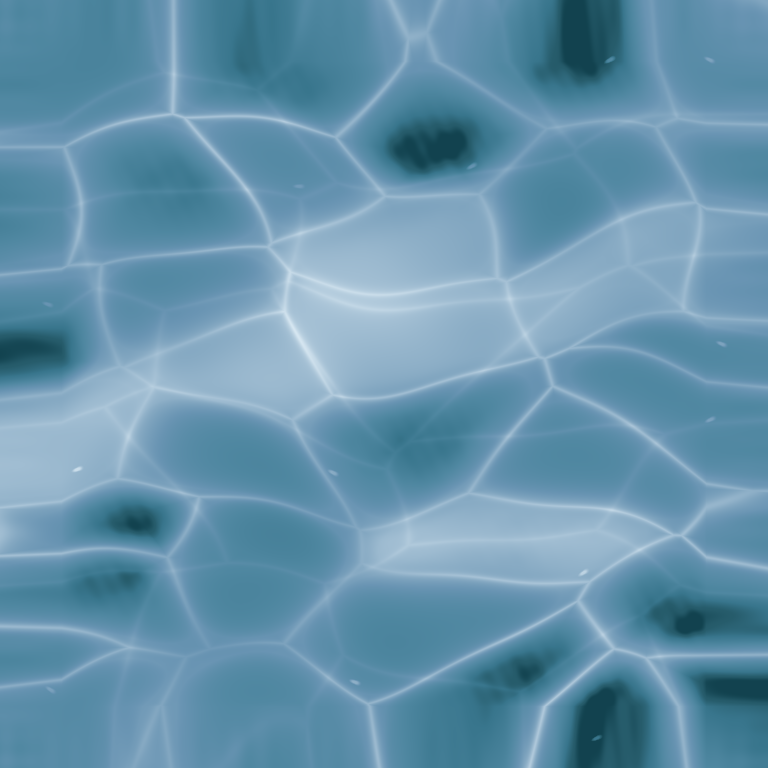
This texture is drawn by a Shadertoy shader. Its source:

```glsl
// Translucent blue plant cells with glowing walls, dark nuclei and pale fluid gaps.

const vec2  CELL_COUNT    = vec2(4.3, 7.4);  // cells across and up the canvas
const float JITTER        = 1.0;
const float ROUNDNESS     = 10.0;            // higher gives sharper cell corners
const float WALL_WIDTH    = 0.019;           // in cell units
const float HALO_WIDTH    = 0.11;
const float FLUID_SHARE   = 0.10;
const vec2  POOL_CENTER   = vec2(0.40, 0.57); // fluid gathers around this place
const float NUCLEUS_DEPTH = 0.38;
const float INNER_TONE    = 0.315;
const float MARGIN_START  = 0.42;            // distance from centre where smearing begins
const float MARGIN_SMEAR  = 0.80;
const vec2  FLECK_GRID    = vec2(6.0);
const float FLECK_SHARE   = 0.42;

const vec3 ABYSS = vec3(0.07, 0.26, 0.31);
const vec3 DEEP  = vec3(0.15, 0.36, 0.42);
const vec3 TEAL  = vec3(0.22, 0.46, 0.55);
const vec3 BODY  = vec3(0.31, 0.53, 0.63);
const vec3 STEEL = vec3(0.41, 0.58, 0.70);
const vec3 MIST  = vec3(0.52, 0.66, 0.76);
const vec3 PALE  = vec3(0.64, 0.75, 0.83);
const vec3 GLOW  = vec3(0.90, 0.95, 0.98);

struct Cell {
    vec2 toSeed;    // vector to the nearest seed
    vec2 id;
    float edge;     // exact distance to the wall
    float rounded;  // distance to the wall with filled corners
    float fluid;    // softly blended share of pale fluid
};

vec2 hash2(vec2 p) {
    vec3 q = fract(p.xyx * vec3(0.1031, 0.1030, 0.0973));
    q += dot(q, q.yzx + 33.33);
    return fract((q.xx + q.yz) * q.zy);
}

// Cellular noise: find the nearest seed, then measure its borders.
Cell findCell(vec2 p, float salt) {
    vec2 base = floor(p), f = fract(p);
    Cell c;
    float nearest = 1e3, weights = 0.0, fluid = 0.0;
    for (int y = -2; y <= 2; y++)
    for (int x = -2; x <= 2; x++) {
        vec2 g = vec2(x, y), id = base + g + salt;
        vec2 r = g + 0.5 + JITTER * (hash2(id) - 0.5) - f;
        float d = dot(r, r), w = exp(-7.0 * d);
        vec2 away = (base + f + r) / CELL_COUNT - POOL_CENTER;
        float pool = 0.9 * exp(-70.0 * dot(away, away));
        weights += w;
        fluid += w * smoothstep(0.0, 0.06, hash2(id + 71.0).x + pool - 1.0 + FLUID_SHARE);
        if (d < nearest) { nearest = d; c.toSeed = r; c.id = id; }
    }
    c.fluid = fluid / weights;

    c.edge = 1e3;
    float crowd = 0.0;
    for (int y = -2; y <= 2; y++)
    for (int x = -2; x <= 2; x++) {
        vec2 g = vec2(x, y);
        vec2 r = g + 0.5 + JITTER * (hash2(base + g + salt) - 0.5) - f;
        vec2 gap = r - c.toSeed;
        if (dot(gap, gap) > 1e-5) {
            float d = dot(0.5 * (r + c.toSeed), normalize(gap));
            c.edge = min(c.edge, d);
            crowd += exp(-ROUNDNESS * d);
        }
    }
    c.rounded = max(-log(crowd) / ROUNDNESS, 0.0);
    return c;
}

float wallLine(float d, float width) {
    return exp(-sqrt(d * d + 0.00006) / width);
}

float layeredSines(vec2 p) {
    return (sin(p.x + 1.7 * sin(p.y * 0.8)) + 0.6 * sin(p.y * 1.9 - p.x * 1.1 + 2.0)
          + 0.4 * sin(p.x * 3.1 + p.y * 2.3)) * 0.5;
}

// Small slanted glints scattered on a sparse grid.
float flecks(vec2 p) {
    vec2 q = p * FLECK_GRID, id = floor(q);
    vec2 h = hash2(id + 19.0), k = hash2(id + 47.0);
    vec2 d = (fract(q) - 0.2 - 0.6 * h) / FLECK_GRID;
    float a = mix(-0.6, 0.6, k.y);
    d = mat2(cos(a), -sin(a), sin(a), cos(a)) * d;
    float shape = length(d / vec2(0.008, 0.003 + 0.2 * max(d.x, 0.0)));
    return step(k.x, FLECK_SHARE) * (1.0 - smoothstep(0.3, 1.2, shape)) * (0.3 + 0.7 * h.x);
}

vec3 ramp(float t) {
    vec3 c = mix(ABYSS, DEEP, smoothstep(0.0, 0.1, t));
    c = mix(c, TEAL, clamp((t - 0.10) / 0.10, 0.0, 1.0));
    c = mix(c, BODY, clamp((t - 0.20) / 0.15, 0.0, 1.0));
    c = mix(c, STEEL, clamp((t - 0.35) / 0.15, 0.0, 1.0));
    c = mix(c, MIST, clamp((t - 0.50) / 0.15, 0.0, 1.0));
    c = mix(c, PALE, clamp((t - 0.65) / 0.15, 0.0, 1.0));
    return mix(c, GLOW, clamp((t - 0.80) / 0.25, 0.0, 1.0));
}

void mainImage(out vec4 fragColor, in vec2 fragCoord) {
    vec2 uv = fragCoord / iResolution.xy;

    // Smear the margins outward, then bend the walls.
    vec2 c = uv - 0.5;
    vec2 over = max(abs(c) - MARGIN_START, 0.0);
    vec2 p = uv - sign(c) * over * MARGIN_SMEAR;
    vec2 bent = p + 0.022 * sin(p.yx * vec2(14.0, 11.0) + vec2(0.5, 2.1))
                  + 0.005 * sin(p.yx * vec2(31.0, 27.0) + 1.3);
    Cell cell = findCell(bent * CELL_COUNT, 37.0);
    Cell veil = findCell(bent * CELL_COUNT * 0.8 + 8.4, 130.0);
    vec2 trait = hash2(cell.id + 211.0);

    // Cell body, halo and fluid.
    float cloud = layeredSines(p * 9.0);
    float halo = exp(-cell.rounded / HALO_WIDTH);
    float tone = INNER_TONE + 0.17 * halo + 0.04 * cloud;
    tone += 0.06 * (trait.y - 0.5) * smoothstep(0.0, 0.15, cell.edge);
    tone += cell.fluid * (0.40 - 0.12 * halo + 0.06 * cloud);

    // Mottled nuclei.
    float mottle = 1.0 + 0.22 * layeredSines(p * vec2(85.0, 60.0));
    float nucleus = exp(-8.0 * dot(cell.toSeed, cell.toSeed)) * smoothstep(0.0, 0.25, cell.edge);
    tone -= NUCLEUS_DEPTH * nucleus * mottle * smoothstep(0.35, 0.85, trait.x) * (1.0 - cell.fluid);

    // Bright walls and a fainter layer behind them.
    float strength = (0.29 + 0.2 * layeredSines(p * 7.0 + 4.0)) * (1.0 - 0.6 * cell.fluid);
    tone += max(strength, 0.08) * wallLine(cell.edge, WALL_WIDTH);
    tone += 0.09 * wallLine(veil.edge, WALL_WIDTH) + 0.04 * exp(-veil.rounded / HALO_WIDTH);

    // Streaks in the margins and scattered glints.
    vec2 streak = sin(uv.yx * 95.0 + 2.0 * sin(uv.yx * 37.0)) + 0.5 * sin(uv.yx * 210.0);
    tone += 0.014 * dot(streak, smoothstep(0.0, 0.06, over));
    tone += 0.28 * flecks(uv);

    fragColor = vec4(ramp(tone), 1.0);
}
```
